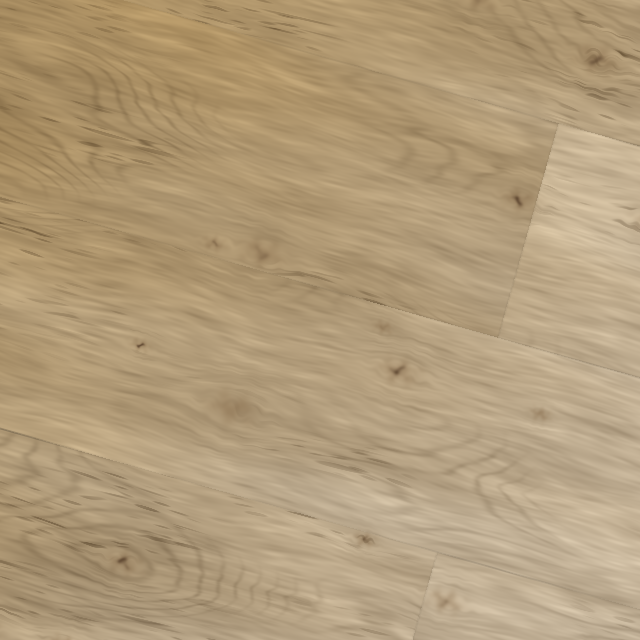
Give the GLSL for this texture, as a three.js fragment shader.

```glsl
// Pale oak plank floor seen at a slant: long boards with staggered ends.
// Stretched cellular splat noise gives grain and pores, warped sines give the
// growth rings, and a jittered grid scatters knots that bend the grain.
varying vec2 vUv;

vec3 hash3(vec2 p) {
  vec3 q = fract(p.xyx * vec3(0.1031, 0.1030, 0.0973));
  q += dot(q, q.yxz + 33.33);
  return fract((q.xxy + q.yzz) * q.zyx);
}

// Cellular noise: one soft light or dark splat per cell, about -1 to 1.
float splatNoise(vec2 p) {
  vec2 cell = floor(p);
  float sum = 0.0;
  for (int j = -1; j <= 1; j++) {
    for (int i = -1; i <= 1; i++) {
      vec2 c = cell + vec2(float(i), float(j));
      vec3 h = hash3(c);
      vec2 d = p - c - h.xy;
      float k = max(1.0 - dot(d, d), 0.0);
      sum += (2.0 * h.z - 1.0) * k * k * k;
    }
  }
  return sum;
}

// Scattered knots: x = dark core, y = brown halo, z = sideways grain bend.
vec3 knots(vec2 g) {
  vec2 size = vec2(0.19, 0.15);
  vec2 cell = floor(g / size);
  vec3 result = vec3(0.0);
  for (int j = -1; j <= 1; j++) {
    for (int i = -1; i <= 1; i++) {
      vec2 c = cell + vec2(float(i), float(j));
      vec3 h = hash3(c + 71.0);
      float pick = hash3(c + 137.0).x;
      float present = step(0.6, pick);
      float scale = mix(0.35, 1.0, h.z * h.z);
      vec2 d = (g - (c + h.xy) * size) / scale;
      d += 0.006 * vec2(sin(d.y * 210.0 + 9.0 * h.y), sin(d.x * 160.0 + 6.0 * h.x));
      vec2 coreD = d * vec2(95.0, 120.0);
      vec2 haloD = d * vec2(28.0, 48.0);
      vec2 bendD = d * vec2(14.0, 22.0);
      float core = exp(-dot(coreD, coreD)) * smoothstep(0.6, 0.85, pick);
      float bend = d.y * scale * exp(-dot(bendD, bendD));
      result += present * vec3(core, exp(-dot(haloD, haloD)), bend);
    }
  }
  return result;
}

void main() {
  // Grain axes: x runs along the boards, y across them.
  vec2 g = vec2(dot(vUv, vec2(0.962, -0.272)), dot(vUv, vec2(0.272, 0.962)));

  // Board layout
  float across = (g.y + 0.03) / 0.348;
  float row = floor(across);
  float along = (g.x - 0.62) / 2.4 + 0.5 * mod(row, 2.0);
  vec3 boardRand = hash3(vec2(floor(along), row) + 23.0);
  float seamDist = (0.5 - abs(fract(across) - 0.5)) * 0.348;
  float endDist = (0.5 - abs(fract(along) - 0.5)) * 2.4;

  // Grain flow, bent by knots and slow waves
  vec3 knot = knots(g);
  vec2 q = g + boardRand.xy * 5.0;
  q.y -= 0.65 * knot.z;
  float swell = splatNoise(q * vec2(2.5, 7.0));
  q.y += 0.008 * swell + 0.003 * sin(q.x * 19.0 + 4.0 * sin(q.y * 13.0));

  // Layers of grain, from wide bands to fine fibres
  float broad = splatNoise(q * vec2(2.2, 8.0) + 11.0);
  float blotch = splatNoise(q * vec2(7.0, 17.0) + 61.0);
  float bands = splatNoise(q * vec2(4.0, 34.0) + 5.0);
  float streaks = splatNoise(q * vec2(8.0, 85.0) + 31.0);
  float fibres = splatNoise(q * vec2(20.0, 160.0));
  float hairs = splatNoise(q * vec2(28.0, 240.0) + 97.0);
  float tone = 0.08 * broad + 0.035 * blotch + 0.045 * bands;
  tone += 0.05 * streaks + (0.05 + 0.02 * broad) * fibres + 0.05 * hairs;
  tone += 0.04 * (boardRand.z - 0.5);

  // Growth rings: thin closed contours that show in patches
  float phase = 150.0 * q.y + 38.0 * swell + 3.0 * blotch + 1.6 * bands + 1.2 * streaks;
  float rings = pow(0.5 + 0.5 * sin(phase), 5.0);
  float ringPatch = smoothstep(0.15, 0.7, splatNoise(q * vec2(2.6, 6.0) + 47.0));
  tone -= ringPatch * (0.1 + 0.06 * fibres) * rings;

  // Pores: thin dark dashes in clusters, with a few long cracks
  float dashes = smoothstep(0.4, 0.9, splatNoise(q * vec2(26.0, 210.0) + 83.0));
  float cracks = smoothstep(0.5, 0.9, splatNoise(q * vec2(11.0, 170.0) + 29.0));
  float cluster = smoothstep(-0.1, 0.6, splatNoise(q * vec2(4.0, 13.0) + 19.0));
  tone -= cluster * (0.2 * dashes + 0.17 * cracks);

  // Warm upper left fading to pale lower right
  float fade = vUv.x * 0.45 + (1.0 - vUv.y) * 0.55 + 0.1 * broad;
  vec3 warmOak = vec3(0.675, 0.567, 0.392);
  vec3 paleOak = vec3(0.748, 0.680, 0.577);
  vec3 color = mix(warmOak, paleOak, smoothstep(-0.05, 0.95, fade));
  color *= 1.0 + tone * vec3(0.9, 1.0, 1.15);
  color += 0.012 * splatNoise(q * vec2(3.0, 12.0) + 41.0) * vec3(0.3, -0.2, -1.0);

  // Knots
  color = mix(color, vec3(0.53, 0.42, 0.29), min(0.45 * knot.y, 0.6));
  color = mix(color, vec3(0.34, 0.25, 0.17), min(0.8 * knot.x, 0.85));

  // Seams, fading in and out along their length
  float seamFade = smoothstep(-0.1, 0.6, splatNoise(vec2(g.x * 3.0, floor(across + 0.5) * 7.0)));
  float seam = (1.0 - smoothstep(0.0003, 0.0025, seamDist)) * mix(0.04, 0.24, seamFade);
  float boardEnd = (1.0 - smoothstep(0.0005, 0.003, endDist)) * 0.04;
  color *= 1.0 - max(seam, boardEnd);

  gl_FragColor = vec4(color, 1.0);
}
```
